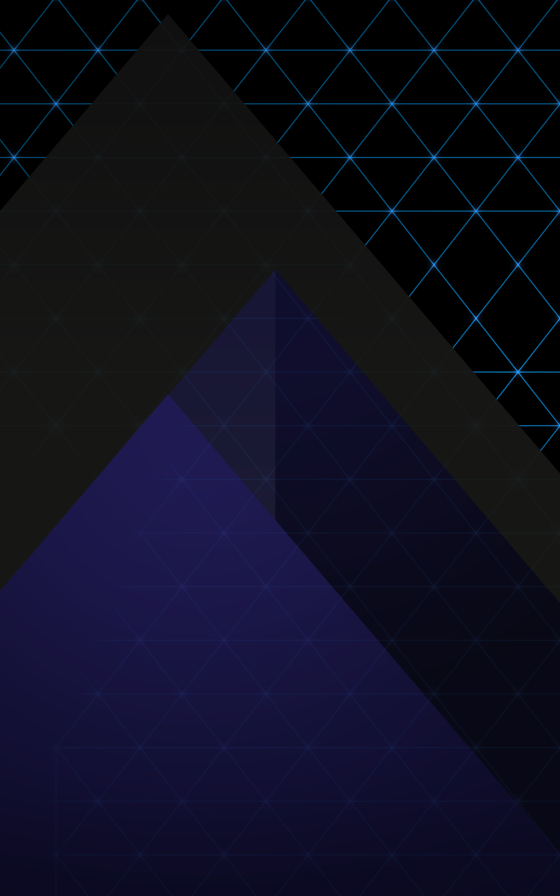
Reproduce this background procedurally as a Shadertoy shader.

```glsl
// Dark layered pyramids over black, laced with a faint blue triangular grid.

const float SLOPE = 1.172;                    // steepness of every pyramid side
const vec2 CELL = vec2(0.15, 0.0958);         // grid spacing and row height
const vec2 GRID_ORIGIN = vec2(0.025, 1.5104);

const vec2 GREY_APEX = vec2(0.300, 1.575);
const vec2 BACK_APEX = vec2(0.4917, 1.119);
const vec2 FRONT_APEX = vec2(0.300, 0.896);

// Signed distance to an endless downward wedge, negative inside.
float wedge(vec2 p, vec2 apex) {
    vec2 d = p - apex;
    return (d.y + SLOPE * abs(d.x)) / length(vec2(1.0, SLOPE));
}

float cover(float dist, float px) {
    return 1.0 - smoothstep(-0.7 * px, 0.7 * px, dist);
}

float stroke(float dist, float width, float px) {
    return cover(dist - 0.5 * width, px) * min(1.0, width / px + 0.25);
}

float toInteger(float x) {
    return abs(fract(x + 0.5) - 0.5);
}

// x: line coverage, y: glow at the lattice nodes.
vec2 triangleGrid(vec2 p, float px) {
    vec2 q = (p - GRID_ORIGIN) / CELL;
    float diagScale = 1.0 / length(vec2(1.0, 0.5) / CELL);
    float diagonal = min(toInteger(q.x - 0.5 * q.y), toInteger(q.x + 0.5 * q.y)) * diagScale;
    float row = floor(q.y + 0.5);
    float level = abs(q.y - row) * CELL.y;

    // Two rows lose their horizontal bars on the right.
    float gap = step(0.62, p.x) * step(-5.5, row) * step(row, -3.5);
    float lines = max(stroke(diagonal, 0.0022, px),
                      stroke(level, 0.0022, px) * (1.0 - gap));

    float nodeX = toInteger(q.x - 0.5 * row) * CELL.x;
    float node = exp(-length(vec2(nodeX, level)) / 0.0045);
    return vec2(lines, node);
}

vec3 addGrid(vec3 base, vec2 grid, vec3 lineColor, vec3 nodeColor, float strength) {
    return base + strength * (lineColor * grid.x + nodeColor * grid.y);
}

vec3 greyShade(vec2 p) {
    return mix(vec3(0.088, 0.088, 0.084), vec3(0.064), smoothstep(0.8, 1.6, p.y));
}

vec3 backShade(vec2 p, float px) {
    vec3 lit = mix(vec3(0.105, 0.100, 0.200), vec3(0.090, 0.085, 0.205),
                   smoothstep(0.7, 1.1, p.y));
    float fall = smoothstep(0.1, 0.85, distance(p, BACK_APEX));
    vec3 shade = mix(vec3(0.062, 0.055, 0.175), vec3(0.035, 0.033, 0.085), fall);
    return mix(shade, lit, cover(p.x - BACK_APEX.x, px));
}

vec3 frontShade(vec2 p) {
    float fall = smoothstep(0.0, 1.0, distance(p, FRONT_APEX + vec2(0.06, -0.06)));
    vec3 color = mix(vec3(0.122, 0.102, 0.320), vec3(0.052, 0.045, 0.155), fall);
    return color * mix(0.82, 1.0, smoothstep(0.0, 0.25, p.y));
}

void mainImage(out vec4 fragColor, in vec2 fragCoord) {
    vec2 p = fragCoord / iResolution.xy * vec2(1.0, 1.6);
    float px = 1.0 / iResolution.x;

    // Grid on black, brighter toward the right-hand glow.
    vec2 grid = triangleGrid(p, px);
    float glow = exp(-2.2 * distance(p, vec2(0.92, 0.95)));
    vec3 lineColor = mix(vec3(0.0, 0.25, 0.38), vec3(0.03, 0.46, 0.72), glow);
    vec3 nodeColor = vec3(0.18, 0.27, 0.48);
    vec3 color = addGrid(vec3(0.0), grid, lineColor, nodeColor, 1.0);

    // Grey pyramid, its grid fading out low on the left.
    float greyFade = max(smoothstep(0.74, 0.82, p.y), smoothstep(0.45, 0.55, p.x));
    vec3 grey = addGrid(greyShade(p), grid, vec3(0.0, 0.25, 0.25), nodeColor, 0.08 * greyFade);
    color = mix(color, grey, cover(wedge(p, GREY_APEX), px));

    // Two-faced blue pyramid behind.
    vec3 back = addGrid(backShade(p, px), grid, lineColor, nodeColor, 0.11);
    color = mix(color, back, cover(wedge(p, BACK_APEX), px));

    // Front pyramid with a slanted grid border and one upright edge.
    float border = 0.10 + 0.4 * max(p.y - 0.265, 0.0);
    float frontFade = smoothstep(border - 0.03, border + 0.03, p.x);
    vec3 front = addGrid(frontShade(p), grid, lineColor, nodeColor, 0.10 * frontFade);
    front += 0.08 * lineColor * stroke(abs(p.x - 0.1), 0.0022, px) * step(p.y, 0.265);
    color = mix(color, front, cover(wedge(p, FRONT_APEX), px));

    fragColor = vec4(color, 1.0);
}
```
